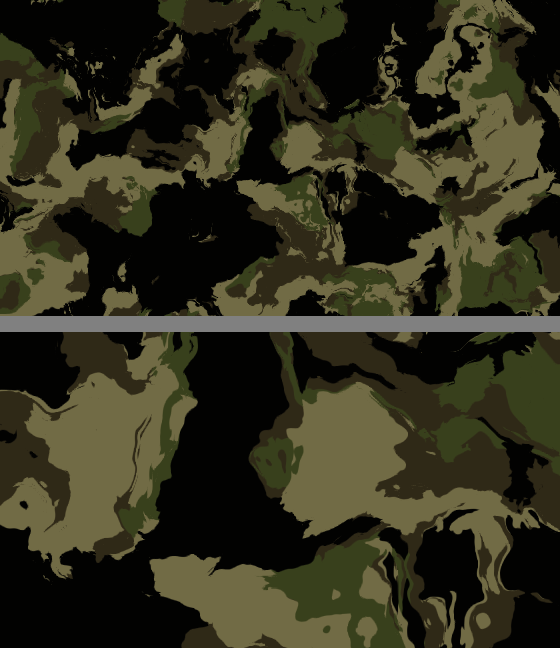
Top, the full canvas; bottom, a detail of the centre.
Give the GLSL for this pattern, as a WebGL 2 fragment shader.

```glsl
#version 300 es
precision highp float;
// Woodland camouflage: swirled, ragged patches of tan, green and brown under black.

#define BLACK_SCALE 6.8    // patches per canvas height
#define PAINT_SCALE 8.5
#define SWIRL_SCALE 4.5    // swirls per canvas height
#define SWIRL_AMOUNT 0.40  // swirl strength, in canvas heights
#define FRAY_SCALE 15.0    // small swirls that fray the edges
#define FRAY_AMOUNT 0.075
#define OCTAVES 5
#define OCTAVE_GAIN 0.5
#define BLACK_LEVEL 0.529  // a higher level gives a smaller share
#define TAN_LEVEL 0.535
#define GREEN_LEVEL 0.565
#define EDGE_SOFTNESS 0.7  // in widths of a screen sample

uniform vec2 u_resolution;
out vec4 outColor;

const vec3 BLACK = vec3(0.006, 0.006, 0.005);
const vec3 BROWN = vec3(0.185, 0.160, 0.090);
const vec3 GREEN = vec3(0.220, 0.250, 0.110);
const vec3 TAN = vec3(0.445, 0.420, 0.270);

float hash(vec2 p) {
    return fract(sin(dot(p, vec2(127.1, 311.7))) * 43758.5453);
}

float valueNoise(vec2 p) {
    vec2 cell = floor(p);
    vec2 f = fract(p);
    vec2 blend = f * f * (3.0 - 2.0 * f);
    float low = mix(hash(cell), hash(cell + vec2(1, 0)), blend.x);
    float high = mix(hash(cell + vec2(0, 1)), hash(cell + vec2(1, 1)), blend.x);
    return mix(low, high, blend.y);
}

// Layered noise from 0 to 1; each octave is turned to hide the grid
float fbm(vec2 p) {
    const mat2 turn = mat2(0.8, 0.6, -0.6, 0.8);
    float sum = 0.0, total = 0.0, weight = 1.0;
    for (int i = 0; i < OCTAVES; i++) {
        sum += weight * valueNoise(p);
        total += weight;
        weight *= OCTAVE_GAIN;
        p = turn * p * 2.03 + 17.3;
    }
    return sum / total;
}

// Bends the plane so that patches curl and streak
vec2 swirl(vec2 p, float scale, float amount) {
    vec2 q = p * scale;
    vec2 bend = vec2(fbm(q + vec2(3.1, 7.7)), fbm(q + vec2(41.3, 23.9)));
    return p + amount * (bend - 0.5);
}

// Smooth-edged coverage of one paint layer
float patchMask(vec2 p, float level) {
    float field = fbm(p) - level;
    float width = EDGE_SOFTNESS * fwidth(field) + 1e-5;
    return smoothstep(-width, width, field);
}

void main() {
    vec2 p = gl_FragCoord.xy / u_resolution.y;
    vec2 flow = swirl(p, SWIRL_SCALE, SWIRL_AMOUNT);
    flow = swirl(flow, FRAY_SCALE, FRAY_AMOUNT);

    // Paint the layers from the ground up
    vec2 paint = flow * PAINT_SCALE;
    vec3 color = BROWN;
    color = mix(color, GREEN, patchMask(paint + vec2(12.4, 58.1), GREEN_LEVEL));
    color = mix(color, TAN, patchMask(paint + vec2(67.9, 31.6), TAN_LEVEL));
    color = mix(color, BLACK, patchMask(flow * BLACK_SCALE + vec2(29.2, 84.5), BLACK_LEVEL));

    outColor = vec4(color, 1.0);
}
```
